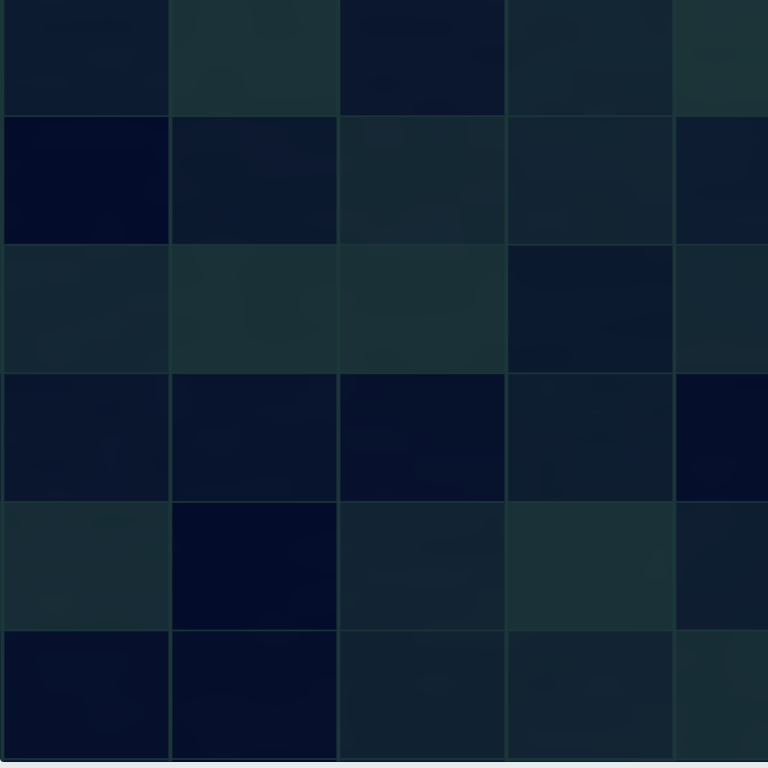
Reproduce this pattern procedurally as a WebGL 1 fragment shader.

```glsl
precision highp float;
// Dark wall of wide navy and teal tiles with thin grout, above a pale bottom edge.

uniform vec2 u_resolution;

const vec2 TILE_SIZE = vec2(0.21875, 0.1674);
const vec2 GRID_ORIGIN = vec2(0.0031, 0.0117);
const vec2 GROUT_WIDTH = vec2(0.0050, 0.0024);
const vec2 GROUT_OPACITY = vec2(0.95, 0.85);
const float PANEL_BOTTOM = 0.0078;
const float CORNER_RADIUS = 0.005;

const vec3 NAVY = vec3(0.014, 0.048, 0.168);
const vec3 TEAL = vec3(0.112, 0.210, 0.222);
const vec3 GROUT = vec3(0.106, 0.218, 0.220);
const vec3 PAPER = vec3(0.91, 0.92, 0.92);

float hash(vec2 p) {
  return fract(sin(dot(p, vec2(127.1, 311.7))) * 43758.5453);
}

float valueNoise(vec2 p) {
  vec2 cell = floor(p);
  vec2 f = fract(p);
  f = f * f * (3.0 - 2.0 * f);
  float low = mix(hash(cell), hash(cell + vec2(1.0, 0.0)), f.x);
  float high = mix(hash(cell + vec2(0.0, 1.0)), hash(cell + vec2(1.0)), f.x);
  return mix(low, high, f.y);
}

// Each tile takes a random step from navy to teal, with extra weight on navy.
vec3 tileColor(vec2 id) {
  float shade = clamp(hash(id + vec2(3.0, 7.0)) * 1.18 - 0.18, 0.0, 1.0);
  return mix(NAVY, TEAL, shade);
}

// Coverage of the vertical (x) and horizontal (y) grout lines.
vec2 groutCoverage(vec2 grid, vec2 pixel) {
  vec2 offset = abs(fract(grid + 0.5) - 0.5) * TILE_SIZE;
  return clamp((0.5 * GROUT_WIDTH - offset) / pixel + 0.5, 0.0, 1.0);
}

// Distance to a panel open to the top and right, rounded at its lower left.
float panelDistance(vec2 p, float bottom, float radius) {
  vec2 q = vec2(radius, bottom + radius) - p;
  return length(max(q, 0.0)) + min(max(q.x, q.y), 0.0) - radius;
}

void main() {
  vec2 uv = gl_FragCoord.xy / u_resolution;
  vec2 pixel = 1.0 / u_resolution;
  vec2 grid = (uv - GRID_ORIGIN) / TILE_SIZE;

  // Tiles with a faint mottled surface
  vec3 color = tileColor(floor(grid));
  color += 0.006 * (valueNoise(uv * vec2(14.0, 28.0)) - 0.5);

  // Grout
  vec2 lines = groutCoverage(grid, pixel) * GROUT_OPACITY;
  color = mix(color, GROUT, max(lines.x, lines.y));

  // Dark lower rim and pale edge
  float edge = panelDistance(uv, PANEL_BOTTOM, CORNER_RADIUS);
  float rim = 1.0 - smoothstep(0.0, 0.0025, uv.y - PANEL_BOTTOM);
  color = mix(color, NAVY, 0.6 * rim);
  color = mix(color, PAPER, clamp(edge / pixel.y + 0.5, 0.0, 1.0));

  gl_FragColor = vec4(color, 1.0);
}
```
